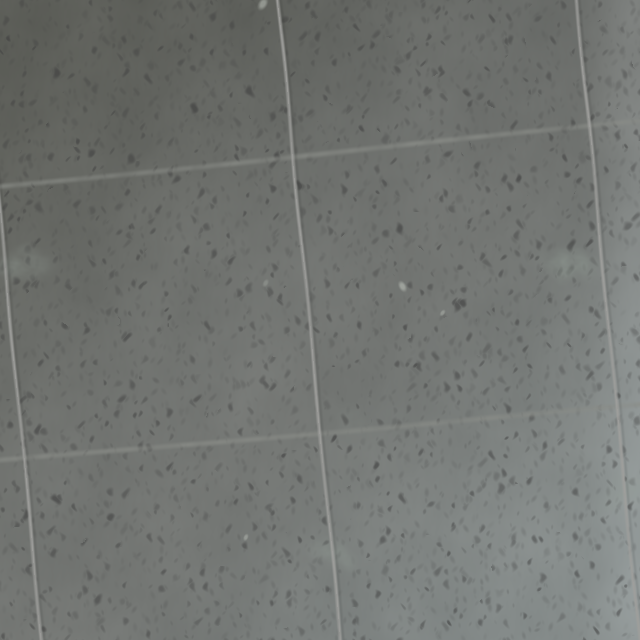
Write a Shadertoy shader that draws this texture.

```glsl
// Worn grey terrazzo floor: slanted square tiles, dark chips, pale joints and scuffs.
#define TILE_WIDTH 0.467
#define LEAN 0.098
#define JOINT_HALF 0.0023
#define SEAM_HALF 0.0036
#define CHIP_CELLS 45.0
#define CHIP_KEEP 0.56
#define CLOUDINESS 0.017
#define CHIP_COLOR vec3(0.25, 0.25, 0.25)
#define JOINT_COLOR vec3(0.62, 0.62, 0.61)
#define SEAM_COLOR vec3(0.54, 0.55, 0.53)
#define SCUFF_COLOR vec3(0.57, 0.61, 0.58)

float hash(vec2 p, float seed) {
    vec3 q = fract(vec3(p.xyx + seed * 7.31) * vec3(0.1031, 0.1030, 0.0973));
    q += dot(q, q.yzx + 33.33);
    return fract((q.x + q.y) * q.z);
}

// Smooth mottling in about -1..1
float layeredSines(vec2 p) {
    float sum = 0.0, amp = 0.5;
    for (int i = 0; i < 4; i++) {
        p = mat2(0.8, 0.6, -0.6, 0.8) * p * 1.7 + 1.3;
        sum += amp * sin(p.x + 1.5 * sin(p.y * 0.8)) * sin(p.y + 0.7 * p.x);
        amp *= 0.65;
    }
    return sum;
}

// Coverage of jittered ellipses, one candidate per cell; radius is in cells
float scatter(vec2 p, float cells, float keep, vec2 radius, float soft, float seed) {
    p *= cells;
    vec2 base = floor(p);
    float cover = 0.0;
    for (int j = -1; j <= 1; j++)
    for (int i = -1; i <= 1; i++) {
        vec2 cell = base + vec2(i, j);
        if (hash(cell, seed) > keep) continue;
        vec2 center = cell + vec2(hash(cell, seed + 1.0), hash(cell, seed + 2.0));
        float turn = (hash(cell, seed + 3.0) - 0.55) * 1.5;
        float size = mix(0.55, 1.2, hash(cell, seed + 4.0));
        float c = cos(turn), s = sin(turn);
        vec2 q = mat2(c, -s, s, c) * (p - center) / (radius * size);
        float strength = mix(0.2, 1.0, hash(cell, seed + 5.0));
        cover = max(cover, strength * (1.0 - smoothstep(1.0 - soft, 1.0 + soft, length(q))));
    }
    return cover;
}

float band(float d, float halfWidth, float blur) {
    return 1.0 - smoothstep(halfWidth - blur, halfWidth + blur, abs(d));
}

void mainImage(out vec4 fragColor, in vec2 fragCoord) {
    vec2 p = fragCoord / iResolution.xy;
    float blur = max(0.0022, 1.0 / iResolution.y);
    float mottle = layeredSines(p * 9.0);

    // Stone tone: even middle, dim upper left, cool light at the right
    vec3 col = vec3(0.452, 0.462, 0.450);
    float diagonal = p.x - p.y;
    col -= vec3(0.078, 0.082, 0.092) * smoothstep(0.0, 0.95, -diagonal);
    col += vec3(0.055, 0.070, 0.078) * smoothstep(0.0, 0.9, diagonal);
    col -= 0.018 * smoothstep(0.6, 1.0, p.y);
    vec2 glare = (p - vec2(0.86, 0.2)) * vec2(1.0, 1.2);
    col += 0.025 * exp(-18.0 * dot(glare, glare));
    col += vec3(0.055, 0.057, 0.060) * smoothstep(0.90, 1.0, p.x);
    col += CLOUDINESS * (mottle + 0.7 * layeredSines(p * 4.0 + 2.0));
    col += 0.004 * layeredSines(p * vec2(90.0, 35.0));

    // Tile coordinates: leaning columns, rows that widen slightly to the right
    float rowHeight = 0.428 + 0.016 * p.x;
    float wobble = 0.0012 * sin(p.y * 17.0 + p.x * 5.0);
    float u = (p.x - 0.434 - LEAN * (1.0 - p.y) + wobble) / TILE_WIDTH;
    float v = (p.y - 0.280 - 0.087 * p.x + wobble) / rowHeight;
    float jointDist = (fract(u + 0.5) - 0.5) * TILE_WIDTH;
    float seamDist = (fract(v + 0.5) - 0.5) * rowHeight;
    vec2 tile = floor(vec2(u, v));
    col += 0.012 * (hash(tile, 40.0) - 0.5);

    // Dark, slightly ragged chips in three sizes, clumped by the mottling
    vec2 ragged = p + 0.0016 * vec2(sin(p.y * 310.0 + 3.0 * mottle), sin(p.x * 270.0));
    float keep = CHIP_KEEP + 0.30 * mottle + 0.16 * (p.y - 0.5);
    float chips = 0.52 * scatter(ragged, CHIP_CELLS, keep, vec2(0.16, 0.27), 0.65, 1.0);
    chips = max(chips, 0.66 * scatter(ragged, 21.0, 0.27, vec2(0.09, 0.15), 0.6, 11.0));
    chips = max(chips, 0.20 * scatter(p, 70.0, 0.5, vec2(0.18, 0.36), 0.8, 21.0));
    col = mix(col, CHIP_COLOR, chips);

    // Faint smears and a few small bright flecks
    vec2 smeared = p + 0.012 * vec2(mottle, layeredSines(p * 23.0));
    float smear = scatter(smeared, 5.0, 0.30, vec2(0.16, 0.08), 0.8, 31.0);
    col = mix(col, SCUFF_COLOR, 0.5 * smear * (0.75 + 0.5 * layeredSines(p * 40.0)));
    float fleck = scatter(p, 6.0, 0.07, vec2(0.026, 0.042), 0.6, 51.0);
    col = mix(col, vec3(0.70, 0.72, 0.69), 0.7 * fleck);

    // Worn soft seams across, crisp joints down with a thin shadow
    float wear = 0.55 + 0.25 * layeredSines(p * vec2(28.0, 9.0));
    col = mix(col, SEAM_COLOR, wear * band(seamDist, SEAM_HALF, 1.6 * blur));
    col *= 1.0 - 0.08 * band(jointDist - 0.005, 0.002, blur);
    float jointWear = 0.84 + 0.14 * sin(p.y * 23.0 + tile.x * 2.0);
    col = mix(col, JOINT_COLOR, jointWear * band(jointDist, JOINT_HALF, blur));

    fragColor = vec4(clamp(col, 0.0, 1.0), 1.0);
}
```
